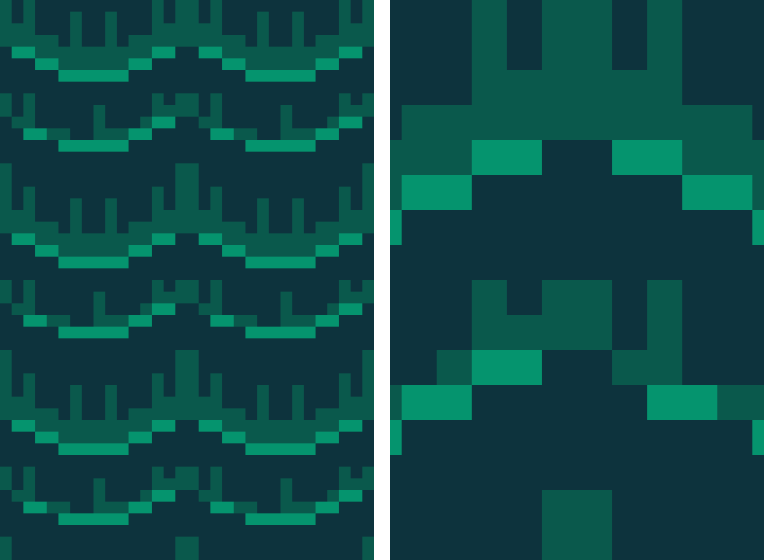
Left: the whole. Right: its middle third, enlarged.
Give the GLSL for this pattern, as a WebGL 2 fragment shader.

```glsl
#version 300 es
precision highp float;
// Stepped garlands on a coarse grid: a deep, filled swag with upright posts above
// a sparse, broken one. Each 16 x 16 cell tile repeats 2 times across and 3 down.
// Cells are coloured by stair formulas and spans, then area-blended at their edges.

uniform vec2 u_resolution;
out vec4 outColor;

const vec2 REPEATS = vec2(2.0, 3.0);
const float TILE = 16.0;
const vec3 NIGHT = vec3(0.05, 0.20, 0.24);
const vec3 MOSS = vec3(0.04, 0.35, 0.30);
const vec3 JADE = vec3(0.02, 0.58, 0.43);

// True when a cell coordinate lies in an inclusive range
bool span(float v, float first, float last) {
    return v > first - 0.5 && v < last + 0.5;
}

// True when a cell lies in an inclusive rectangle of columns and rows
bool block(vec2 cell, vec2 first, vec2 last) {
    return span(cell.x, first.x, last.x) && span(cell.y, first.y, last.y);
}

// Row of the hanging rim, two columns per step, flat at the middle
float rimRow(float side, float top) {
    return top + min(floor((side + 1.0) / 2.0), 3.0);
}

// Deep swag: x is the column counted from the nearer side
vec3 deepSwag(vec2 cell) {
    float side = cell.x;
    float rim = rimRow(side, 3.0);
    float bodyTop = 2.0 + min(floor(max(side - 1.0, 0.0) / 2.0), 2.0);
    if (side > 0.5 && span(cell.y, rim, rim)) return JADE;
    bool body = span(cell.y, bodyTop, rim);
    bool posts = block(cell, vec2(0.0, -2.0), vec2(0.0, 3.0))
              || block(cell, vec2(2.0, 0.0), vec2(2.0, 3.0))
              || block(cell, vec2(6.0, 1.0), vec2(6.0, 4.0));
    return body || posts ? MOSS : NIGHT;
}

// Sparse swag: the left stair is broken, the right one is whole
vec3 sparseSwag(vec2 cell, float side) {
    float rim = rimRow(side, 9.0);
    bool keel = side > 4.5 && span(cell.y, 12.0, 12.0);
    bool rightStair = cell.x > 7.5 && side > 0.5 && span(cell.y, rim, rim);
    bool leftStep = block(cell, vec2(2.0, 11.0), vec2(3.0, 11.0));
    if (keel || rightStair || leftStep) return JADE;

    bool posts = (span(side, 0.0, 0.0) || span(side, 2.0, 2.0))
              && span(cell.y, 8.0, 9.0);
    bool fringe = block(cell, vec2(14.0, 9.0), vec2(14.0, 9.0))
               || block(cell, vec2(1.0, 10.0), vec2(2.0, 10.0))
               || block(cell, vec2(12.0, 10.0), vec2(12.0, 10.0))
               || block(cell, vec2(4.0, 11.0), vec2(5.0, 11.0))
               || block(cell, vec2(8.0, 9.0), vec2(8.0, 11.0))
               || block(cell, vec2(9.0, 11.0), vec2(10.0, 11.0));
    return posts || fringe ? MOSS : NIGHT;
}

// Colour of one grid cell, rows counted downward from the tallest post
vec3 cellColor(vec2 gridCell) {
    float column = mod(gridCell.x, TILE);
    float row = mod(TILE + 1.0 - gridCell.y, TILE) - 2.0;
    float side = min(column, TILE - 1.0 - column);
    return row < 7.5 ? deepSwag(vec2(side, row))
                     : sparseSwag(vec2(column, row), side);
}

void main() {
    vec2 cellsPerPixel = REPEATS * TILE / u_resolution;
    vec2 p = gl_FragCoord.xy * cellsPerPixel;

    // Blend the four cells around the nearest grid corner by pixel coverage
    vec2 corner = floor(p + 0.5);
    vec2 cover = clamp((p - corner) / cellsPerPixel + 0.5, 0.0, 1.0);
    vec3 below = mix(cellColor(corner - 1.0),
                     cellColor(corner + vec2(0.0, -1.0)), cover.x);
    vec3 above = mix(cellColor(corner + vec2(-1.0, 0.0)),
                     cellColor(corner), cover.x);
    outColor = vec4(mix(below, above, cover.y), 1.0);
}
```
